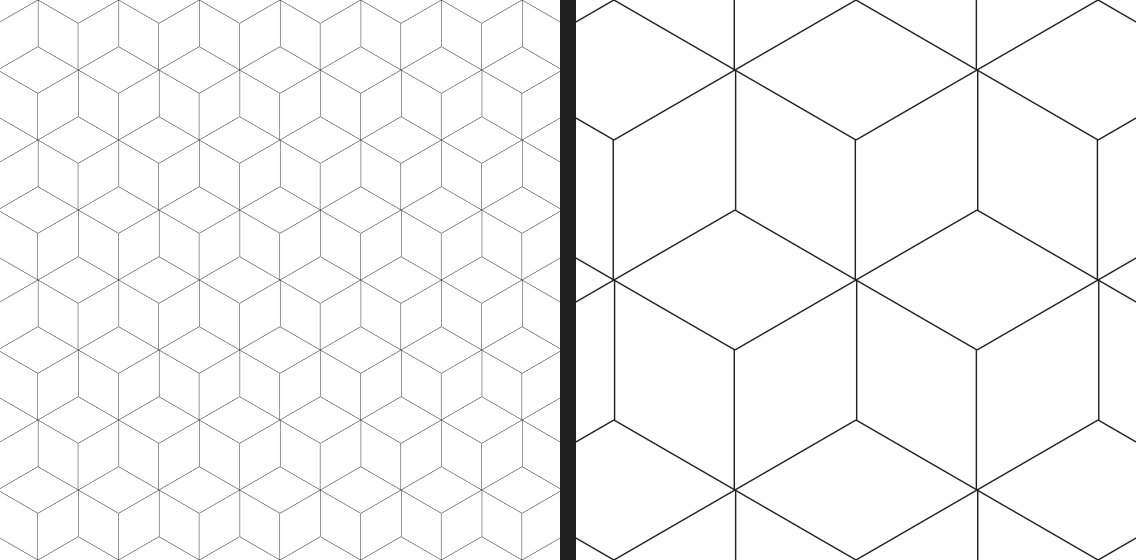
Left, the full canvas; right, a detail of the centre.
This pattern is drawn by a WebGL 1 fragment shader. Its source:

```glsl
precision highp float;
// Thin dark outlines of stacked cubes (a rhombille tiling) on white.

uniform vec2 u_resolution;

const vec2 CELL = vec2(0.1441, 0.25);    // spacing of the six-armed nodes
const float LINE_WIDTH = 0.00085;
const float UPRIGHT_SHIFT = 0.0004;      // upper and lower uprights sit slightly apart
const vec3 PAPER = vec3(1.0);
const vec3 INK = vec3(0.13);

// Share of a pixel-wide window covered by a line at signed distance d
float lineCoverage(float d, float width, float pixel) {
  float h = 0.5 * pixel;
  float right = clamp(d + 0.5 * width, -h, h);
  float left = clamp(d - 0.5 * width, -h, h);
  return (right - left) / pixel;
}

// Antialiased bar through the origin, reaching to +arm and -arm
float barCoverage(vec2 p, vec2 arm, float width, float pixel) {
  float reach = length(arm);
  vec2 dir = arm / reach;
  float across = p.x * dir.y - p.y * dir.x;
  float along = abs(dot(p, dir));
  float ends = clamp((reach - along) / pixel + 0.5, 0.0, 1.0);
  return lineCoverage(across, width, pixel) * ends;
}

// Position relative to the nearest node of a rectangular lattice
vec2 nodeOffset(vec2 p, vec2 cell) {
  return (fract(p / cell + 0.5) - 0.5) * cell;
}

// Light left after drawing the three bars that cross at a node
float starLight(vec2 p, vec2 cell, float width, float pixel) {
  vec2 slope = vec2(0.5 * cell.x, cell.y / 6.0);
  vec2 upright = vec2(0.0, cell.y / 3.0);
  vec2 shifted = p + vec2(sign(p.y) * UPRIGHT_SHIFT, 0.0);
  float light = 1.0 - barCoverage(shifted, upright, width, pixel);
  light *= 1.0 - barCoverage(p, slope, width, pixel);
  light *= 1.0 - barCoverage(p, slope * vec2(1.0, -1.0), width, pixel);
  return light;
}

void main() {
  float pixel = 1.0 / min(u_resolution.x, u_resolution.y);
  vec2 p = (gl_FragCoord.xy - 0.5 * u_resolution) * pixel;

  // Two interleaved lattices, the second moved by half a cell
  float light = 1.0;
  for (int i = 0; i < 2; i++) {
    vec2 node = nodeOffset(p - 0.5 * CELL * float(i), CELL);
    light *= starLight(node, CELL, LINE_WIDTH, pixel);
  }

  gl_FragColor = vec4(mix(INK, PAPER, light), 1.0);
}
```
